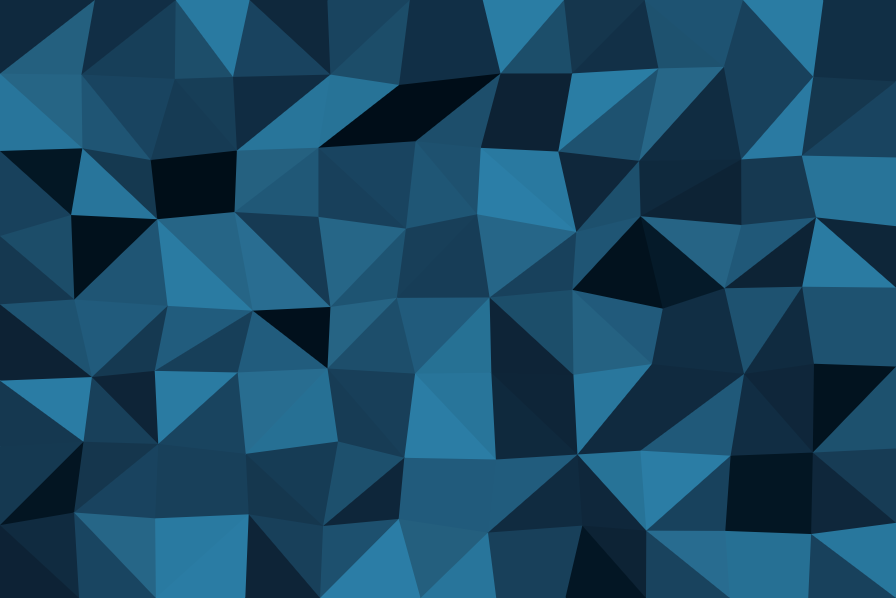
A Shadertoy shader for this background:

```glsl
const vec2 GRID = vec2(11.0, 8.0);

vec2 hash2(vec2 p) {
    vec3 q = fract(p.xyx * vec3(0.1031, 0.1030, 0.0973));
    q += dot(q, q.yzx + 33.33);
    return fract((q.xx + q.yz) * q.zy);
}

// Jittered lattice corner in units of canvas height; border corners stay on the border
vec2 corner(vec2 id) {
    vec2 inside = step(0.5, id) * step(id, GRID - 0.5);
    vec2 jitter = (hash2(id + 17.0) - 0.5) * 0.33 * inside;
    return (id + jitter) / GRID * vec2(iResolution.x / iResolution.y, 1.0);
}

// Signed distance to the line a-b, positive on its left
float leftOf(vec2 p, vec2 a, vec2 b) {
    vec2 edge = normalize(b - a);
    return edge.x * (p.y - a.y) - edge.y * (p.x - a.x);
}

// Antialiased coverage of a counter-clockwise triangle
float triangle(vec2 p, vec2 a, vec2 b, vec2 c) {
    float inner = min(leftOf(p, a, b), min(leftOf(p, b, c), leftOf(p, c, a)));
    return clamp(inner * iResolution.y + 0.5, 0.0, 1.0);
}

// Weighted choice of blue tones with a slight shade variation
vec3 facetColor(vec2 seed) {
    vec2 h = hash2(seed);
    vec3 tone = h.x < 0.10 ? vec3(0.01, 0.08, 0.13)
              : h.x < 0.28 ? vec3(0.06, 0.16, 0.24)
              : h.x < 0.52 ? vec3(0.09, 0.24, 0.34)
              : h.x < 0.71 ? vec3(0.12, 0.33, 0.45)
              : h.x < 0.78 ? vec3(0.15, 0.40, 0.53)
              :              vec3(0.16, 0.47, 0.62);
    return max(tone + (h.y - 0.5) * vec3(0.02, 0.06, 0.08), 0.0);
}

void mainImage(out vec4 fragColor, in vec2 fragCoord) {
    vec2 p = fragCoord / iResolution.y;
    vec2 cell = floor(fragCoord / iResolution.xy * GRID);
    vec4 sum = vec4(0.0);

    // Displaced corners can carry a facet into the neighbouring cells
    for (int y = -1; y <= 1; y++) {
        for (int x = -1; x <= 1; x++) {
            vec2 id = cell + vec2(x, y);
            vec2 a = corner(id);
            vec2 b = corner(id + vec2(1, 0));
            vec2 c = corner(id + vec2(1, 1));
            vec2 d = corner(id + vec2(0, 1));

            // Split the quad along a random diagonal; some halves share one colour
            vec2 choice = hash2(id + 71.0);
            bool rising = choice.x < 0.5;
            float first = triangle(p, a, b, rising ? c : d);
            float second = rising ? triangle(p, a, c, d) : triangle(p, b, c, d);
            vec2 secondSeed = id + (choice.y < 0.18 ? 131.0 : 257.0);

            sum += first * vec4(facetColor(id + 131.0), 1.0);
            sum += second * vec4(facetColor(secondSeed), 1.0);
        }
    }

    fragColor = vec4(sum.rgb / max(sum.a, 0.001), 1.0);
}
```
